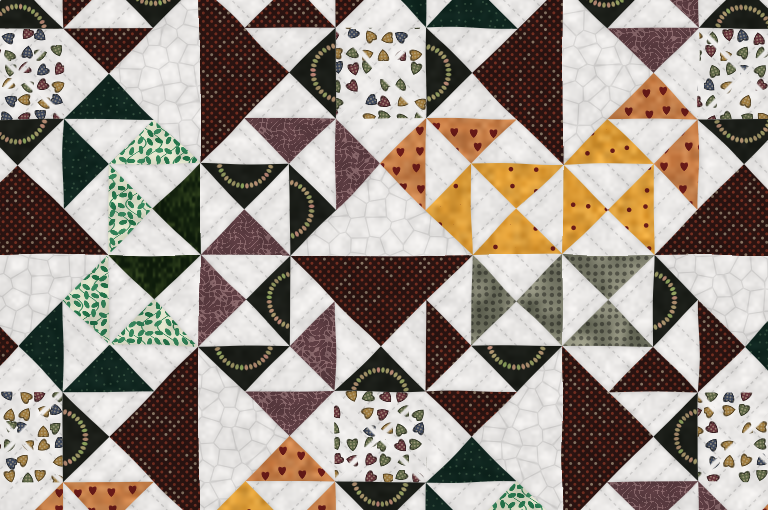
A Shadertoy shader for this pattern:

```glsl
const int BROWN = 0, OLIVE = 1, PLUM = 2, LEAF = 3, FOREST = 4, ORANGE = 5, YELLOW = 6, GRAY = 7, MOSS = 8;
#define PIXEL (16.92 / iResolution.x)

float hash(vec2 c) { return fract(sin(dot(c, vec2(127.1, 311.7))) * 43758.5); }
vec2 hash2(vec2 c) { return vec2(hash(c), hash(c + 37.7)); }

float noise(vec2 p) {
    vec2 i = floor(p), f = fract(p);
    f *= f * (3.0 - 2.0 * f);
    return mix(mix(hash(i), hash(i + vec2(1, 0)), f.x),
               mix(hash(i + vec2(0, 1)), hash(i + 1.0), f.x), f.y);
}

// Smooth coverage of a signed distance
float ink(float d) { return clamp(0.5 - d / PIXEL, 0.0, 1.0); }

mat2 turn(float a) { return mat2(cos(a), sin(a), -sin(a), cos(a)); }

// Offset from a jittered grid motif in xy, random value in z
vec3 scatter(vec2 p, float pitch, float jitter) {
    vec2 id = floor(p / pitch);
    return vec3((fract(p / pitch) - 0.5 - jitter * (hash2(id) - 0.5)) * pitch, hash(id + 9.3));
}

float heart(vec2 p, float r) { return length(vec2(p.x, p.y - 0.7 * abs(p.x))) - r; }

// Right triangle: apex at the origin, x runs to the base one unit away
float patchTriangle(vec2 t) { return max(t.x - 1.0, (abs(t.y) - t.x) * 0.707); }

// Borders of irregular pebbles
float pebbleEdge(vec2 p) {
    float near = 9.0, next = 9.0;
    for (int k = 0; k < 9; k++) {
        vec2 c = floor(p) + vec2(k % 3 - 1, k / 3 - 1);
        float d = length(c + 0.5 + 0.7 * (hash2(c) - 0.5) - p);
        next = min(next, max(near, d));
        near = min(near, d);
    }
    return next - near;
}

// White cloth with puckers and dashed quilting stitches
vec3 muslin(vec2 p, bool large) {
    float puff = 0.6 * noise(p * 4.0) + 0.4 * noise(p * 11.0);
    vec2 d = vec2(p.x + p.y, p.x - p.y) * 0.707;
    vec2 cell = floor(d / 1.414);
    if (mod(cell.x + cell.y, 2.0) > 0.5) d = d.yx;
    float line = large ? pebbleEdge(p * 2.4) * 0.25 : abs(fract(d.x / 0.471) - 0.5) * 0.471;
    float dash = large ? 0.7 : smoothstep(-0.4, 0.4, sin(d.y * 42.0));
    float shade = 0.84 + 0.11 * puff + 0.03 * smoothstep(0.0, 0.15, line);
    shade -= 0.11 * dash * ink(line - 0.015);
    return shade * vec3(1.0, 0.992, 0.985);
}

vec3 heartPrint(vec2 p, vec2 q) {
    vec3 s = scatter(p + 0.05, 0.36, 0.3);
    vec3 dye = mix(vec3(0.36, 0.4, 0.27), vec3(0.62, 0.48, 0.24), step(0.35, s.z));
    dye = mix(dye, vec3(0.4, 0.2, 0.23), step(0.6, s.z));
    dye = mix(dye, vec3(0.24, 0.28, 0.36), step(0.82, s.z));
    vec2 h = turn(s.z * 40.0) * s.xy;
    float d = heart(h, 0.125);
    dye = mix(dye, vec3(0.75, 0.7, 0.58), 0.6 * ink(length(fract(h * 14.0) - 0.5) * 0.07 - 0.02));
    dye = mix(dye * 0.55, dye, ink(d + 0.03));
    float gap = smoothstep(0.04, 0.12, abs(q.x - q.y));
    return mix(muslin(p, false), dye, ink(d) * gap * step(0.12, hash(vec2(s.z, 3.0))));
}

vec3 fabric(int kind, vec2 p, vec2 t) {
    float mottle = noise(p * 7.0);
    vec3 s;
    if (kind == BROWN) {
        s = scatter(turn(0.785) * p, 0.13, 0.0);
        vec3 dot1 = mix(vec3(0.5, 0.2, 0.14), vec3(0.6, 0.53, 0.45), step(0.75, s.z));
        return mix(vec3(0.16, 0.075, 0.065), dot1, 0.8 * ink(length(s.xy) - 0.032));
    }
    if (kind == OLIVE) {
        // Trail of pebbles on an arc around the base
        vec2 v = t - vec2(1.12, 0.0);
        float a = atan(v.y, -v.x) / 0.17;
        vec2 b = vec2(length(v) - 0.6, (fract(a) - 0.5) * 0.1);
        vec3 bead = mix(vec3(0.53, 0.62, 0.35), vec3(0.72, 0.5, 0.45), hash(vec2(floor(a), floor(p.x / 2.0))));
        vec3 ground = vec3(0.085, 0.095, 0.075) + 0.035 * mottle;
        return mix(ground, bead, ink(length(b * vec2(0.65, 1.0)) - 0.038));
    }
    if (kind == PLUM) {
        float wave = sin(p.x * 24.0 + 3.0 * sin(p.y * 14.0)) + sin(p.y * 26.0 + 3.0 * sin(p.x * 13.0));
        return mix(vec3(0.35, 0.23, 0.25), vec3(0.57, 0.44, 0.45), 0.8 * smoothstep(0.5, 0.15, abs(wave)));
    }
    if (kind == LEAF) {
        s = scatter(p, 0.2, 0.3);
        float d = length(turn(s.z * 6.3) * s.xy * vec2(1.0, 1.9)) - 0.095;
        float stem = abs(sin(p.x * 9.0 + 2.0 * sin(p.y * 7.0))) * 0.1 - 0.012;
        return mix(vec3(0.85, 0.86, 0.77), vec3(0.12, 0.43, 0.27) + 0.1 * s.z, ink(min(d, stem)));
    }
    if (kind == FOREST) {
        s = scatter(p, 0.17, 0.6);
        return mix(vec3(0.045, 0.13, 0.105) + 0.03 * mottle, vec3(0.25, 0.36, 0.28), 0.7 * ink(length(s.xy) - 0.022));
    }
    if (kind == MOSS) {
        return mix(vec3(0.05, 0.1, 0.04), vec3(0.2, 0.27, 0.12), pow(noise(p * vec2(16.0, 9.0)), 2.0));
    }
    if (kind == GRAY) {
        s = scatter(p, 0.16, 0.2);
        vec3 ground = mix(vec3(0.34, 0.35, 0.29), vec3(0.62, 0.62, 0.54), noise(p * 2.6));
        return mix(ground, ground * 0.62, ink(length(s.xy) - 0.047));
    }
    s = scatter(p, 0.42, 0.4);
    vec3 ground = kind == ORANGE ? vec3(0.76, 0.48, 0.27) : vec3(0.84, 0.59, 0.2);
    ground += (mottle - 0.4) * vec3(0.12, 0.14, 0.13);
    float mark = kind == ORANGE ? heart(s.xy, 0.085) : length(s.xy) - 0.05 * step(0.4, s.z);
    return mix(ground, vec3(0.4, 0.1, 0.09), ink(mark));
}

// part: 0 hub, 1 and 2 inner ring, 3 and 4 outer ring, 5 corner
int chooseFabric(int part, bool alternate, vec2 side) {
    if (part == 5) return OLIVE;
    if (alternate) {
        if (side.y > 0.0) return part < 3 ? YELLOW : ORANGE;
        return part < 2 ? GRAY : part == 2 ? OLIVE : BROWN;
    }
    if (side.x < 0.0) return part == 0 ? MOSS : part < 3 ? LEAF : FOREST;
    return part == 1 || part == 2 ? OLIVE : PLUM;
}

void mainImage(out vec4 fragColor, in vec2 fragCoord) {
    vec2 p = (fragCoord - 0.5 * iResolution.xy) * PIXEL + vec2(4.07, 0.0);
    vec2 cloth = p;
    p += 0.07 * (vec2(noise(p * 0.9), noise(p * 0.9 + 40.0)) - 0.5);

    // Mirrored blocks, each with four turned quarters
    vec2 block = floor((p + 4.0) / 8.0), side = p - 8.0 * block;
    vec2 q = side * (1.0 - 2.0 * mod(block, 2.0));
    for (int i = 0; i < 3; i++) if (q.x < 0.0 || q.y < 0.0) q = vec2(q.y, -q.x);

    // Small triangles: apex in xy, direction to the base in zw
    vec4 parts[6] = vec4[6](vec4(1, 1, 0, -1), vec4(1, 1, 0, 1), vec4(3, 1, -1, 0),
                            vec4(2, 2, 0, 1), vec4(4, 2, -1, 0), vec4(2, 4, 1, 0));
    float edge = max(q.x - q.y + 2.0, 0.0) * 0.707;
    if (q.x < q.y - 2.0) edge = max((q.x - q.y + 2.0) * 0.707, -q.x);
    int kind = BROWN;
    vec2 local = q;
    for (int i = 0; i < 6; i++) {
        vec2 v = q - parts[i].xy, dir = parts[i].zw;
        vec2 t = vec2(dot(v, dir), dir.x * v.y - dir.y * v.x);
        float d = patchTriangle(t);
        if (d < edge) {
            edge = d;
            local = t;
            kind = chooseFabric(i, mod(block.x + block.y, 2.0) > 0.5, side);
        }
    }

    vec3 col = muslin(cloth, q.x - q.y > 2.0);
    col = mix(col, heartPrint(cloth, q), ink(3.0 - min(q.x, q.y)));
    col *= 1.0 - 0.1 * exp(-max(edge, 0.0) * 22.0);
    vec3 dyed = fabric(kind, cloth, local) * (0.92 + 0.16 * noise(cloth * 5.0));
    col = mix(col, dyed, ink(edge));
    fragColor = vec4(col, 1.0);
}
```
